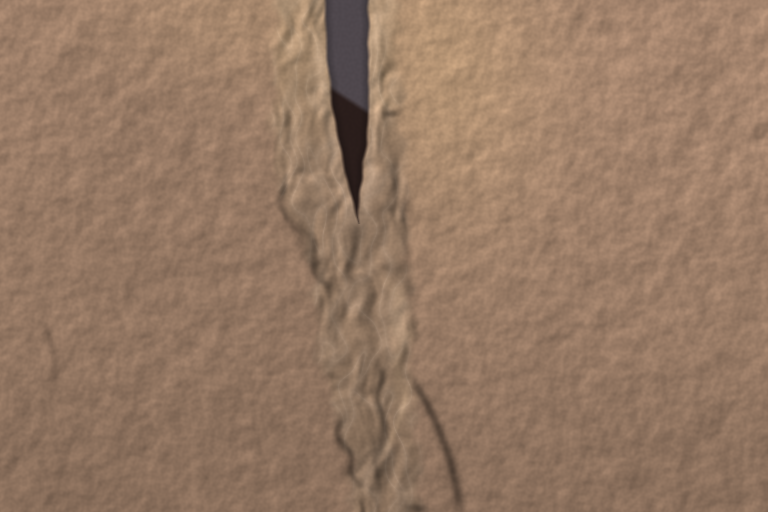
A WebGL 1 fragment shader for this texture:

```glsl
precision highp float;
// Felted wool cloth with a tapering slit and a frayed, ruffled seam below it.
// Mottled and faintly embossed gradient noise gives the nap; warped noise
// gives the curling fray, and bent strands add loose threads and shadows.
uniform vec2 u_resolution;

#define CLOTH vec3(0.598, 0.481, 0.397)
#define FRAY vec3(0.575, 0.475, 0.390)
#define WARM_GLOW vec3(0.080, 0.072, 0.035)
#define GAP_UPPER vec3(0.310, 0.280, 0.300)
#define GAP_LOWER vec3(0.165, 0.115, 0.105)
#define SLIT_TIP 0.572
#define NAP_DEPTH 0.034
#define MOTTLE 0.075
#define FOLD_DEPTH 0.085
#define CURL_GLOW 0.055
#define GRAIN 0.045

vec2 hashGradient(vec2 cell) {
  vec3 h = fract(cell.xyx * vec3(0.1031, 0.1030, 0.0973));
  h += dot(h, h.yzx + 33.33);
  float angle = 6.2832 * fract((h.x + h.y) * h.z);
  return vec2(cos(angle), sin(angle));
}

float noise(vec2 p) {
  vec2 i = floor(p), f = fract(p);
  vec2 u = f * f * f * (f * (f * 6.0 - 15.0) + 10.0);
  vec2 e = vec2(0.0, 1.0);
  float low = mix(dot(hashGradient(i), f), dot(hashGradient(i + e.yx), f - e.yx), u.x);
  float high = mix(dot(hashGradient(i + e), f - e), dot(hashGradient(i + 1.0), f - 1.0), u.x);
  return mix(low, high, u.y);
}

// Height of the nap: turned octaves of similar slope
float napHeight(vec2 p) {
  float sum = 0.0, freq = 17.0;
  for (int i = 0; i < 3; i++) {
    p = mat2(0.8, 0.6, -0.6, 0.8) * p;
    sum += noise(p * freq + freq) / freq;
    freq *= 2.1;
  }
  return sum;
}

// Height of the frayed seam: tall curling folds
float foldHeight(vec2 p) {
  vec2 w = p + 0.045 * vec2(noise(p * 11.0), noise(p * 11.0 + 40.0));
  return noise(w * vec2(21.0, 11.0)) + 0.45 * noise(w * vec2(46.0, 26.0) + 9.0);
}

// Soft blob, one at its centre
float blob(vec2 p, vec2 centre, vec2 size) {
  vec2 d = (p - centre) / size;
  return exp(-dot(d, d));
}

// Strand from upper end a to lower end b, bowed sideways by bend
float strand(vec2 p, vec2 a, vec2 b, float bend, float width) {
  float t = (a.y - p.y) / (a.y - b.y);
  float d = (p.x - mix(a.x, b.x, t) - 4.0 * bend * t * (1.0 - t)) / width;
  return exp(-d * d) * smoothstep(-0.06, 0.16, t) * (1.0 - smoothstep(0.82, 1.06, t));
}

void main() {
  vec2 p = gl_FragCoord.xy / u_resolution.y;
  p.x *= 1.5 * u_resolution.y / u_resolution.x;
  float aa = 1.5 / u_resolution.y;

  // Broad light across the cloth
  float light = mix(0.90, 1.03, smoothstep(-0.1, 0.9, p.y));
  light += 0.035 * smoothstep(0.7, 1.0, p.x) * smoothstep(0.0, 0.4, p.y);
  light -= 0.035 * blob(p, vec2(0.38, 0.62), vec2(0.28, 0.28));
  light += 0.04 * noise(p * vec2(3.0, 4.5) + 5.0);
  vec3 cloth = CLOTH * light;
  cloth += WARM_GLOW * blob(p, vec2(0.86, 0.87), vec2(0.20, 0.30));
  cloth += 0.5 * WARM_GLOW * blob(p, vec2(0.48, 0.98), vec2(0.25, 0.14));

  // Nap with upright weave, and soft slanting wrinkles at the upper right
  float nap = (napHeight(p) - napHeight(p + vec2(-0.0030, 0.0032))) / 0.0044;
  float mottle = noise(p * vec2(31.0, 22.0) + 3.0) + 0.7 * noise(p * vec2(66.0, 43.0));
  mottle += 0.5 * noise(p * vec2(24.0, 78.0) + 20.0);
  vec2 slant = vec2(p.x * 5.0, (p.y - 0.35 * p.x) * 15.0);
  float wrinkle = noise(slant) * smoothstep(0.85, 1.4, p.x) * smoothstep(0.45, 0.9, p.y);
  cloth *= 1.0 + NAP_DEPTH * nap + MOTTLE * mottle + 0.13 * wrinkle;
  cloth *= 1.0 - 0.12 * strand(p, vec2(0.085, 0.37), vec2(0.105, 0.24), 0.01, 0.008);

  // Frayed seam between two wandering borders
  float wobble = 0.030 * noise(vec2(p.y * 15.0, 3.0)) + 0.016 * noise(p * 34.0);
  float leftEdge = 0.610 - 0.075 * smoothstep(0.48, 0.64, p.y)
    + 0.075 * (1.0 - smoothstep(0.0, 0.42, p.y)) + wobble;
  float rightEdge = 0.825 - 0.050 * p.y + wobble;
  float seam = smoothstep(-0.012, 0.016, p.x - leftEdge) * smoothstep(-0.012, 0.016, rightEdge - p.x);
  float fold = (foldHeight(p) - foldHeight(p + vec2(-0.007, 0.007))) / 0.15;
  vec2 q = p + 0.040 * vec2(noise(p * 14.0 + 7.0), noise(p * 13.0));
  float curl = pow(max(0.0, 1.0 - 1.8 * abs(noise(q * vec2(29.0, 10.0)))), 3.0);
  vec3 fray = FRAY * mix(0.91, 1.06, p.y) * (1.0 + FOLD_DEPTH * fold + 0.02 * nap);
  fray += CURL_GLOW * (curl - 0.35);
  fray += WARM_GLOW * 0.6 * smoothstep(0.60, 0.95, p.y);
  vec3 color = mix(cloth, fray, seam);

  // Shadows and pale threads along the seam, bent by the folds
  vec2 s = p + 0.030 * vec2(noise(p * 16.0 + 2.0), noise(p * 15.0 + 30.0));
  float shade = 0.24 * strand(s, vec2(0.537, 0.65), vec2(0.635, 0.45), -0.004, 0.012);
  shade += 0.20 * strand(s, vec2(0.630, 0.51), vec2(0.640, 0.41), 0.004, 0.014);
  shade += 0.18 * strand(s, vec2(0.772, 0.72), vec2(0.795, 0.40), 0.0, 0.012);
  shade += 0.20 * strand(s, vec2(0.699, 0.57), vec2(0.690, 0.43), -0.008, 0.013);
  shade += 0.34 * strand(s, vec2(0.672, 0.20), vec2(0.700, 0.05), -0.010, 0.009);
  shade += 0.28 * strand(s, vec2(0.738, 0.30), vec2(0.730, 0.03), 0.010, 0.010);
  shade += 0.40 * strand(p, vec2(0.802, 0.265), vec2(0.898, -0.01), 0.020, 0.010);
  shade += 0.36 * blob(p, vec2(0.765, 0.778), vec2(0.018, 0.008));
  shade += 0.40 * blob(p, vec2(0.815, 0.006), vec2(0.018, 0.012));
  color *= 1.0 - min(shade, 0.6);
  float pale = strand(s, vec2(0.765, 0.46), vec2(0.788, 0.19), 0.006, 0.016);
  pale += strand(p, vec2(0.794, 0.24), vec2(0.745, 0.11), 0.008, 0.007);
  pale += 0.8 * blob(p, vec2(0.750, 0.805), vec2(0.025, 0.018));
  color += pale * vec3(0.075, 0.065, 0.050);

  // Tapering slit, pale lips and the two-toned gap behind
  float t = (1.0 - p.y) / (1.0 - SLIT_TIP);
  float slitLeft = 0.635 + 0.064 * t * t + 0.004 * noise(vec2(p.y * 22.0, 1.0));
  float slitRight = 0.720 - 0.020 * smoothstep(0.50, 1.0, t) + 0.004 * noise(vec2(p.y * 30.0, 8.0));
  float inside = min(p.x - slitLeft, slitRight - p.x);
  color += 0.040 * exp(-pow((inside + 0.014) / 0.011, 2.0)) * smoothstep(0.50, 0.64, p.y);
  float line = 0.828 - 0.65 * (p.x - 0.646) - p.y;
  vec3 gap = mix(GAP_UPPER, GAP_LOWER, smoothstep(-0.008, 0.008, line));
  gap *= 0.80 + 0.20 * smoothstep(0.0, 0.018, inside);
  color = mix(color, gap, smoothstep(-aa - 0.002, aa + 0.002, inside) * step(t, 1.02));

  color *= 1.0 + GRAIN * noise(p * 150.0);
  gl_FragColor = vec4(clamp(color, 0.0, 1.0), 1.0);
}
```
